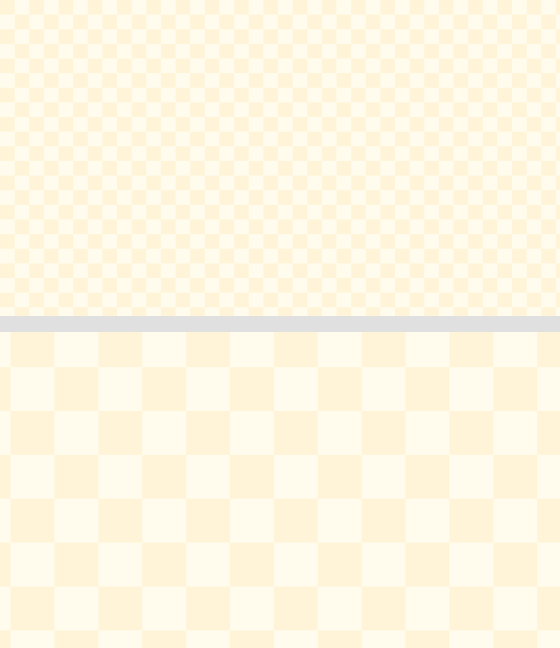
Top, the full canvas; bottom, a detail of the centre.
Write a WebGL 2 fragment shader that draws this pattern.

```glsl
#version 300 es
precision highp float;
// Pale cream checkerboard of flat square cells, laid out from the top left corner.

#define ROWS 21.6                      // cells down the canvas height
#define CREAM vec3(1.0, 0.957, 0.847)  // darker cells
#define IVORY vec3(1.0, 0.988, 0.930)  // lighter cells

uniform vec2 u_resolution;
out vec4 fragColor;

// Square wave of period 2: +1 on [0,1], -1 on [1,2], softened over one pixel.
vec2 squareWave(vec2 p, float pixel) {
    vec2 edgeDistance = 0.5 - abs(2.0 * fract(0.5 * p + 0.25) - 1.0);
    return clamp(2.0 * edgeDistance / pixel, -1.0, 1.0);
}

void main() {
    // Cell coordinates, measured down from the top left corner
    float pixel = ROWS / u_resolution.y;
    vec2 cell = vec2(gl_FragCoord.x, u_resolution.y - gl_FragCoord.y) * pixel;

    // The product of both waves alternates sign from cell to cell
    vec2 wave = squareWave(cell, pixel);
    float checker = 0.5 + 0.5 * wave.x * wave.y;

    fragColor = vec4(mix(IVORY, CREAM, checker), 1.0);
}
```
